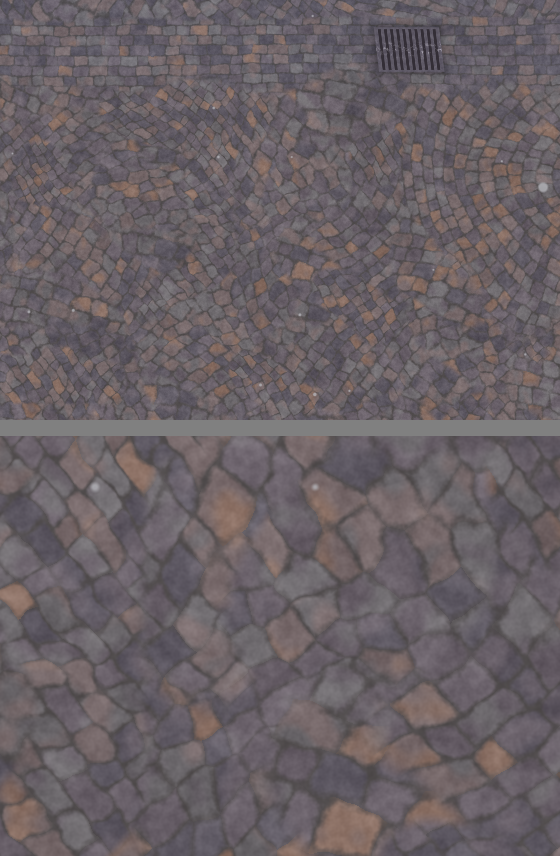
Top: the whole. Bottom: its middle third, enlarged.
Give the GLSL for this texture, as a Shadertoy shader.

```glsl
// Worn street paving: irregular setts, a curved fan, a straight band of rows and an iron drain grate.
#define SETT_SIZE 0.038
#define SMALL_SIZE 0.022
#define FAN_SIZE 0.029
#define ROW_HEIGHT 0.0235
#define JOINT_WIDTH 0.15
#define SETT_JITTER 0.55
#define GRAIN 0.085
#define FAN_CENTER vec2(1.42, 0.58)
#define GRATE_CENTER vec2(0.974, 0.882)
#define GRATE_HALF vec2(0.078, 0.053)
#define JOINT_COLOR vec3(0.315, 0.298, 0.30)

float hash(vec2 p) {
    vec3 q = fract(p.xyx * vec3(0.1031, 0.1030, 0.0973));
    q += dot(q, q.yzx + 33.33);
    return fract((q.x + q.y) * q.z);
}

vec2 hash2(vec2 p) { return vec2(hash(p), hash(p + 57.3)); }

// Gradient noise, about -0.7 to 0.7
float corner(vec2 cell, vec2 offset) {
    float a = 6.2832 * hash(cell);
    return dot(vec2(cos(a), sin(a)), offset);
}

float noise(vec2 p) {
    vec2 i = floor(p), f = fract(p), e = vec2(0.0, 1.0);
    vec2 u = f * f * f * (f * (f * 6.0 - 15.0) + 10.0);
    return mix(mix(corner(i, f), corner(i + e.yx, f - e.yx), u.x),
               mix(corner(i + e.xy, f - e.xy), corner(i + 1.0, f - 1.0), u.x), u.y);
}

vec2 noise2(vec2 p) { return vec2(noise(p), noise(p + 40.0)); }

float fbm(vec2 p) {
    float sum = 0.0, amp = 0.6;
    for (int i = 0; i < 3; i++) {
        sum += amp * noise(p);
        p = mat2(1.6, 1.2, -1.2, 1.6) * p + 7.1;
        amp *= 0.65;
    }
    return sum;
}

vec2 turn(vec2 p, float a) { return mat2(cos(a), sin(a), -sin(a), cos(a)) * p; }

// Irregular setts: x is the distance to the joint, yz is the stone id
vec3 setts(vec2 uv) {
    vec2 cell = floor(uv), nearest = vec2(0.0), id = cell;
    float best = 9.0, edge = 9.0;
    for (int k = 0; k < 9; k++) {
        vec2 c = cell + vec2(k % 3 - 1, k / 3 - 1);
        vec2 d = c + 0.5 + SETT_JITTER * (hash2(c) - 0.5) - uv;
        if (dot(d, d) < best) { best = dot(d, d); nearest = d; id = c; }
    }
    for (int k = 0; k < 25; k++) {
        vec2 c = id + vec2(k % 5 - 2, k / 5 - 2);
        vec2 d = c + 0.5 + SETT_JITTER * (hash2(c) - 0.5) - uv;
        if (c != id) edge = min(edge, dot(0.5 * (nearest + d), normalize(d - nearest)));
    }
    return vec3(edge, id);
}

// Stones laid in rows with shifted, uneven cross joints
float crossJoint(float i, float row) { return i + 0.4 * (hash(vec2(i, row)) - 0.5); }

vec3 rows(vec2 uv, float aspect) {
    float row = floor(uv.y), x = uv.x / aspect + 5.0 * hash(vec2(row, 3.0));
    float i = floor(x);
    if (x < crossJoint(i, row)) i -= 1.0;
    else if (x > crossJoint(i + 1.0, row)) i += 1.0;
    float left = crossJoint(i, row), right = crossJoint(i + 1.0, row);
    vec2 halfSize = 0.5 * vec2((right - left) * aspect, 1.0);
    vec2 q = abs(vec2((x - 0.5 * (left + right)) * aspect, fract(uv.y) - 0.5)) - halfSize + 0.25;
    float edge = 0.25 - length(max(q, 0.0)) - min(max(q.x, q.y), 0.0);
    return vec3(edge, i, row);
}

// Stone colour from its id; wear.x is grain, wear.y is mottling that also fills joints
vec3 paint(vec3 stone, float warmth, vec2 wear) {
    float h = hash(stone.yz + 11.7) + warmth + 0.25 * wear.y;
    vec3 c = vec3(0.365, 0.345, 0.385);                                   // slate
    c = mix(c, vec3(0.415, 0.38, 0.415), smoothstep(0.12, 0.30, h));      // mauve
    c = mix(c, vec3(0.435, 0.42, 0.435), smoothstep(0.45, 0.60, h));      // grey
    c = mix(c, vec3(0.465, 0.41, 0.415), smoothstep(0.66, 0.78, h));      // rose
    c = mix(c, vec3(0.52, 0.415, 0.37), smoothstep(0.88, 1.02, h));       // rust
    c += 0.05 * (hash(stone.yz + 83.1) - 0.5) + 0.055 * wear.y + wear.x;
    float face = smoothstep(-0.03, JOINT_WIDTH, stone.x + 0.9 * wear.x);
    float depth = clamp(0.85 - 0.9 * wear.y, 0.3, 1.0);
    return mix(c, JOINT_COLOR + 0.6 * wear.x, (1.0 - face) * depth);
}

// Iron grate with slanted slats over a dark pit
vec3 grate(vec3 ground, vec2 p, float grain) {
    vec2 q = p - GRATE_CENTER;
    q.x += 0.12 * q.y;
    vec2 d = abs(q) - GRATE_HALF;
    float box = max(d.x, d.y);
    float slat = abs(fract(q.x / 0.0145) - 0.5);
    float iron = max(smoothstep(0.16, 0.30, slat), smoothstep(-0.006, -0.003, box));
    float shine = exp(-pow(q.y / 0.014, 2.0)) * smoothstep(0.0, 0.05, grain);
    vec3 c = mix(vec3(0.20, 0.18, 0.21), vec3(0.37, 0.35, 0.40) + grain, iron) + 0.35 * shine;
    ground *= 1.0 - 0.25 * exp(-90.0 * max(box, 0.0));
    return mix(c, ground, smoothstep(-0.0015, 0.0015, box));
}

void mainImage(out vec4 fragColor, in vec2 fragCoord) {
    vec2 p = fragCoord / iResolution.y;
    float grain = GRAIN * fbm(p * 90.0), broad = noise(p * 4.0 + 2.0);
    vec2 wear = vec2(grain, noise(p * 34.0 + 15.0) + 0.5 * noise(p * 12.0));
    vec2 wobble = 0.010 * noise2(p * 24.0) + 0.003 * noise2(p * 70.0);
    vec2 drift = 0.075 * noise2(p * 3.2 + 9.0);
    vec2 laid = p + wobble + drift;

    // Patches of setts at several angles and sizes
    vec3 color = paint(rows(turn(laid, 0.25) / SETT_SIZE + 20.0, 1.1), 0.04, wear);
    vec3 loose = paint(setts(turn(laid, -0.5) / (0.85 * SETT_SIZE) + 40.0), 0.02, wear);
    vec3 tilted = paint(rows(turn(laid, -0.8) / (0.78 * SETT_SIZE) + 90.0, 1.2), 0.0, wear);
    vec3 smallSetts = paint(rows(turn(laid, 0.9) / SMALL_SIZE + 70.0, 1.25), 0.03, wear);
    color = mix(color, loose, smoothstep(-0.05, 0.05, noise(p * 4.5 + 61.0)));
    color = mix(color, tilted, smoothstep(0.08, 0.16, noise(p * 4.0 + 77.0)));
    float patchMask = 1.0 - length((p - vec2(0.425, 0.735)) / vec2(0.20, 0.085)) + 0.5 * broad;
    patchMask = max(patchMask, 2.0 * (noise(p * 5.0 + 31.0) - 0.20));
    color = mix(color, smallSetts, smoothstep(-0.06, 0.10, patchMask));

    // Concentric fan on the right
    vec2 q = p + 0.7 * wobble + 0.7 * drift - FAN_CENTER;
    float ring = length(q) / FAN_SIZE;
    vec2 arc = vec2(atan(q.y, -q.x) * (floor(ring) + 0.5), ring);
    float fan = 0.47 - length(q * vec2(1.0, 1.25)) + 0.16 * broad;
    color = mix(color, paint(rows(arc, 1.1), 0.02, wear), smoothstep(-0.02, 0.02, fan));

    // Straight band below a cool strip of small setts
    vec3 strip = paint(rows(turn(laid + drift, 0.6) / FAN_SIZE + 30.0, 1.2), -0.06, wear);
    vec2 course = (p + 0.5 * wobble + vec2(0.0, 0.1 * drift.y)) / ROW_HEIGHT;
    vec3 band = paint(rows(course, 1.55), -0.04, wear);
    color = mix(color, band, smoothstep(-0.012, 0.012, p.y - 0.80 + 0.10 * broad));
    color = mix(color, strip, smoothstep(-0.006, 0.006, p.y - 0.955 + 0.02 * broad));
    color += vec3(0.0, 0.006, 0.014) * smoothstep(0.75, 0.85, p.y);

    // Soft stains, grate, and pale litter
    color *= 1.0 + 0.04 * broad;
    color = grate(color, p, grain);
    vec2 cell = floor(p * 9.0);
    float speck = length(fract(p * 9.0) - 0.2 - 0.6 * hash2(cell)) / 9.0 + 0.3 * wobble.x;
    float litter = step(0.90, hash(cell + 5.0)) * (1.0 - smoothstep(0.001, 0.005, speck));
    litter = max(litter, 1.0 - smoothstep(0.008, 0.015, length(p - vec2(1.293, 0.554))));
    fragColor = vec4(mix(color, vec3(0.70, 0.70, 0.72), 0.8 * litter), 1.0);
}
```
